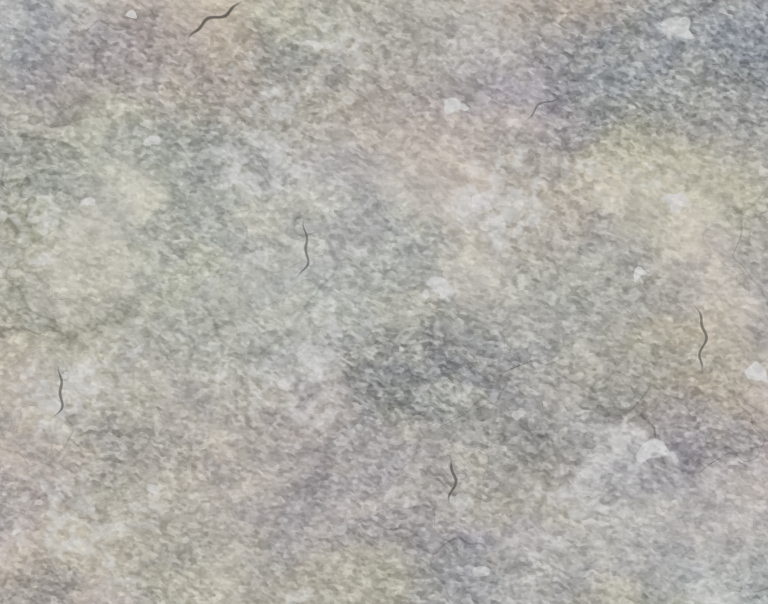
A Shadertoy shader for this texture:

```glsl
// Weathered pale grey stone with beige and pink stains, chalky lichen and cracks.
// Layers of blended cellular noise, bent by layered sines, give mottling and grain;
// two loops scatter the lichen spots and the short dark cracks.

const vec3 STONE = vec3(0.679, 0.667, 0.643);
const vec3 CHALK = vec3(0.83, 0.83, 0.83);
const vec3 CRACK = vec3(0.31, 0.30, 0.28);
const vec3 OCHRE_SHIFT = vec3(0.014, 0.008, -0.026);
const vec3 PINK_SHIFT = vec3(0.016, -0.009, -0.010);
const int SPOTS = 26;
const int CRACKS = 6;

vec3 hash3(vec2 p) {
    vec3 h = fract(p.xyx * vec3(0.1031, 0.1030, 0.0973));
    h += dot(h, h.yxz + 33.33);
    return fract((h.xxy + h.yzz) * h.zyx);
}

mat2 rotation(float a) {
    return mat2(cos(a), sin(a), -sin(a), cos(a));
}

// Cellular noise: random cell values, blended by distance, in -1..1
float cells(vec2 p, float seed) {
    vec2 id = floor(p);
    float total = 0.0, weight = 1e-5;
    for (int y = -1; y <= 1; y++) {
        for (int x = -1; x <= 1; x++) {
            vec2 cell = id + vec2(x, y);
            vec3 h = hash3(cell + seed * 17.3 + 200.0);
            vec2 d = cell + h.xy - p;
            float w = exp(-6.0 * dot(d, d));
            total += w * (2.0 * h.z - 1.0);
            weight += w;
        }
    }
    return total / weight;
}

// Layered sines that bend straight features
vec2 bend(vec2 p) {
    vec2 s = sin(p.yx * vec2(17.0, 13.0) + vec2(0.7, 2.1));
    s += 0.5 * sin(p.yx * 37.0 + p * 21.0 + s);
    return s + 0.3 * sin(p.yx * 83.0 - p * 47.0 + 2.0 * s);
}

// Thin wandering lines where a noise value crosses zero
float vein(float n, float width) {
    return 1.0 - smoothstep(0.0, width, abs(n));
}

// Irregular, slightly arched lichen patch
float lichen(vec2 q, float radius, float arch, float ragged) {
    q.y += arch * q.x * q.x / radius;
    float d = length(q * vec2(0.72, 1.25)) / radius + 0.55 * ragged;
    return 1.0 - smoothstep(0.65, 1.1, d);
}

// Tapered crack along the y axis
float crack(vec2 q, float halfLength, float width, float seed) {
    float wander = 0.007 * sin(q.y * 55.0 + seed) + 0.003 * sin(q.y * 143.0 + 2.0 * seed);
    float t = clamp(abs(q.y) / halfLength, 0.0, 1.0);
    float w = width * (1.0 - t * t);
    float line = 1.0 - smoothstep(0.3 * w, w + 0.0016, abs(q.x - wander));
    return line * (1.0 - smoothstep(0.5, 1.0, t));
}

void mainImage(out vec4 fragColor, in vec2 fragCoord) {
    vec2 p = fragCoord / iResolution.y;
    float aspect = iResolution.x / iResolution.y;
    vec2 warped = p + 0.018 * bend(p);
    vec2 slanted = rotation(0.3) * (p + 0.002 * bend(p * 3.0));

    // Mottling from broad patches down to blotches
    float broad = cells(warped * vec2(2.6, 4.2), 1.0);
    float patches = cells(warped * vec2(8.0, 10.0), 2.0);
    float blotch = cells(warped * vec2(19.0, 24.0), 3.0);
    float speck = cells(slanted * vec2(44.0, 62.0), 4.0);
    float tone = 0.045 * broad + 0.038 * patches + 0.030 * blotch + 0.032 * speck;

    // Fine grain, rougher in the dark patches
    float grain = 0.074 * cells(slanted * vec2(95.0, 165.0), 5.0);
    grain += 0.052 * cells(slanted * vec2(180.0, 230.0), 6.0);
    float roughness = clamp(1.0 - 0.25 * broad - 0.25 * patches, 0.6, 1.4);
    vec3 color = STONE + tone + grain * roughness;

    // Stains
    float ochre = cells(warped * vec2(4.0, 6.0), 7.0) + 0.4 * broad + 0.4 * blotch;
    float pink = cells(warped * vec2(3.0, 5.0), 8.0) + 0.3 * patches;
    color += OCHRE_SHIFT * ochre + PINK_SHIFT * pink;

    // Faint dark veins, only in some areas
    float veinArea = smoothstep(0.0, 0.6, cells(p * 5.0, 9.0) - 0.3 * broad);
    float veins = vein(patches + 0.25 * blotch, 0.09) + 0.6 * vein(blotch + 0.2 * speck, 0.12);
    color -= 0.075 * veinArea * veins;

    // Diffuse chalky patches
    float ragged = cells(p * 65.0, 10.0) + 0.5 * blotch;
    float chalk = smoothstep(0.45, 1.1, cells(warped * vec2(6.0, 7.0), 11.0) + 0.35 * ragged);

    // Scattered lichen spots
    for (int i = 0; i < SPOTS; i++) {
        float n = float(i);
        vec3 h = hash3(vec2(n, 41.0));
        vec2 center = fract(vec2(0.7549, 0.5698) * n + 0.15 * h.xy) * vec2(aspect, 1.0);
        vec2 q = rotation(1.2 * (h.x - 0.5)) * (p - center);
        float spot = lichen(q, mix(0.008, 0.021, h.z * h.z), h.y - 0.5, ragged);
        chalk = max(chalk, spot * mix(0.6, 1.5, h.y));
    }
    color = mix(color, CHALK + 0.4 * grain, 0.62 * min(chalk, 1.35));

    // Short cracks, most leaning down to the right
    for (int i = 0; i < CRACKS; i++) {
        float n = float(i);
        vec3 h = hash3(vec2(n, 73.0));
        vec2 center = vec2((n + 0.2 + 0.6 * h.x) / float(CRACKS) * aspect, fract(0.618 * n + 0.35));
        vec2 q = rotation(mix(-0.3, 0.9, h.y)) * (p - center);
        float line = crack(q, mix(0.035, 0.065, h.z), mix(0.0015, 0.0035, h.x), 6.0 * h.y);
        color = mix(color, CRACK, line * mix(0.4, 0.85, h.x));
    }

    fragColor = vec4(clamp(color, 0.0, 1.0), 1.0);
}
```
